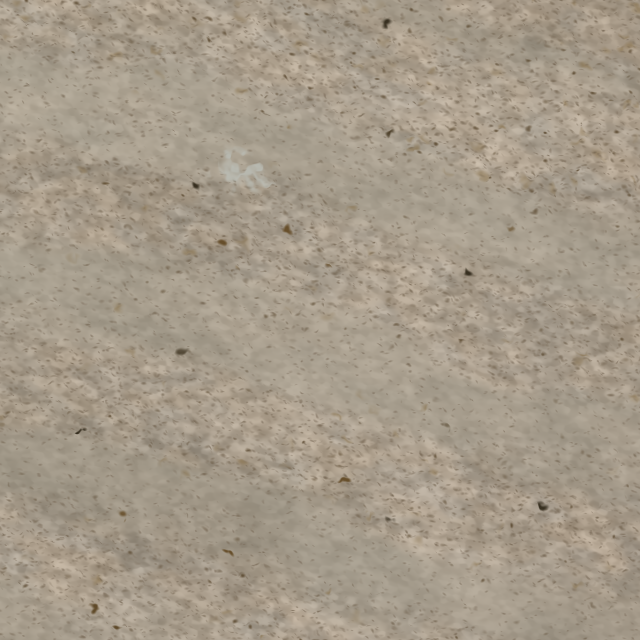
This texture is drawn by a WebGL 2 fragment shader. Its source:

```glsl
#version 300 es
precision highp float;

uniform vec2 u_resolution;
out vec4 fragColor;

const float TAU = 6.2831853;

vec3 hash3(vec2 cell, float seed) {
    uvec3 v = uvec3(ivec3(vec3(cell + 512.0, seed)));
    v = v * 1664525u + 1013904223u;
    v.x += v.y * v.z; v.y += v.z * v.x; v.z += v.x * v.y;
    v ^= v >> 16u;
    v.x += v.y * v.z; v.y += v.z * v.x; v.z += v.x * v.y;
    return vec3(v >> 8u) / 16777216.0;
}

mat2 rotation(float angle) {
    float c = cos(angle), s = sin(angle);
    return mat2(c, -s, s, c);
}

// Smooth cellular noise: random cell tones blended by distance, about -0.5 to 0.5.
float mottle(vec2 p, float seed) {
    vec2 base = floor(p);
    float total = 0.0, weights = 0.0;
    for (int j = -1; j <= 1; j++)
    for (int i = -1; i <= 1; i++) {
        vec2 cell = base + vec2(i, j);
        vec3 h = hash3(cell, seed);
        vec2 d = p - cell - h.xy;
        float w = exp(-5.0 * dot(d, d));
        total += w * (h.z - 0.5);
        weights += w;
    }
    return total / weights;
}

// Scattered soft ellipses: x is the opacity, y a random tone per speck.
vec2 specks(vec2 p, float cover, float radius, float aspect, float soft, float seed) {
    vec2 base = floor(p);
    vec2 best = vec2(0.0);
    for (int j = -1; j <= 1; j++)
    for (int i = -1; i <= 1; i++) {
        vec2 cell = base + vec2(i, j);
        vec3 place = hash3(cell, seed);
        vec3 look = hash3(cell, seed + 1.0);
        vec2 d = rotation((look.x - 0.5) * 1.2) * (p - cell - place.xy);
        d.y *= aspect;
        float size = radius * mix(0.55, 1.0, look.y);
        float shape = 1.0 - smoothstep(1.0 - soft, 1.0, length(d) / size);
        float opacity = shape * smoothstep(place.z - 0.04, place.z + 0.04, cover);
        if (opacity > best.x) best = vec2(opacity, look.z);
    }
    return best;
}

// Graininess of the sloping layers: 0 in pale seams, 1 in coarse beds.
float bedding(vec2 flow, float depth) {
    depth += 0.014 * sin(flow.x * 7.0 + 1.0) + 0.008 * sin(flow.x * 17.0 + flow.y * 21.0);
    float wave = 0.58 - 0.5 * cos(TAU * (depth - 0.13) / 0.285);
    wave += 0.14 * sin(depth * 61.0 + 2.0 * sin(flow.x * 5.0));
    wave += 0.6 * mottle(flow * vec2(6.0, 19.0), 3.0);
    wave += 0.5 * (1.0 - smoothstep(-0.02, 0.09, depth));
    return smoothstep(0.1, 0.9, wave);
}

void main() {
    vec2 uv = gl_FragCoord.xy / u_resolution;
    vec2 flow = rotation(-0.26) * uv;
    float depth = 0.97 - flow.y;
    float grainy = bedding(flow, depth);
    float coarse = 1.0 - smoothstep(0.0, 0.12, depth);

    // Stone ground: grey seams, pinker beds, broad and streaky tone changes
    vec3 color = mix(vec3(0.653, 0.617, 0.554), vec3(0.664, 0.618, 0.553), grainy);
    color += 0.055 * mottle(flow * vec2(3.0, 8.0), 7.0);
    color += vec3(0.06, 0.05, 0.045) * mottle(flow * vec2(10.0, 26.0), 11.0);
    color += vec3(0.03, 0.01, -0.01) * mottle(flow * vec2(22.0, 40.0), 12.0) * grainy;
    color += vec3(0.014, 0.016, 0.014) * (uv.y - uv.x);

    // Soft crystalline texture
    color += (0.05 + 0.05 * grainy) * mottle(flow * vec2(48.0, 78.0), 13.0);
    color += (0.05 + 0.06 * grainy) * mottle(flow * vec2(95.0, 150.0), 17.0);

    // Ochre stains, mostly in the upper coarse bed
    vec2 wobble = vec2(mottle(uv * 85.0, 19.0), mottle(uv * 85.0, 23.0));
    vec2 stain = specks((flow + 0.014 * wobble) * 26.0, 0.03 + 0.1 * grainy + 0.2 * coarse, 0.42, 1.5, 1.0, 29.0);
    color = mix(color, vec3(0.53, 0.44, 0.29), stain.x * (0.2 + 0.45 * stain.y));

    // Fine and medium mineral grains
    vec2 grainFlow = flow + 0.005 * wobble;
    vec2 fine = specks(grainFlow * 112.0, 0.3 + 0.4 * grainy, 0.66, 1.8, 1.0, 31.0);
    color = mix(color, vec3(0.48, 0.42, 0.35), fine.x * (0.12 + 0.5 * fine.y));
    vec2 medium = specks(grainFlow * 78.0, 0.08 + 0.42 * grainy, 0.6, 1.9, 1.0, 37.0);
    color = mix(color, vec3(0.43, 0.37, 0.29), medium.x * (0.15 + 0.5 * medium.y));
    vec2 bold = specks(grainFlow * 46.0, 0.01 + 0.08 * grainy + 0.1 * coarse, 0.34, 1.5, 0.95, 41.0);
    color = mix(color, vec3(0.35, 0.28, 0.18), bold.x * (0.35 + 0.5 * bold.y));

    // Sparse dark inclusions, from rust brown to near black
    vec2 dark = specks((flow + 0.012 * wobble) * 15.0, 0.05 + 0.08 * grainy, 0.19, 1.5, 0.8, 43.0);
    vec3 inclusion = mix(vec3(0.38, 0.28, 0.13), vec3(0.17, 0.14, 0.08), smoothstep(0.15, 0.6, dark.y));
    color = mix(color, inclusion, 0.9 * dark.x);

    // One frosted crystal patch
    vec2 offset = rotation(-0.26) * (uv - vec2(0.383, 0.733)) + 0.05 * wobble;
    float frost = 1.0 - smoothstep(0.1, 1.0, length(offset / vec2(0.06, 0.028)));
    color = mix(color, vec3(0.73, 0.74, 0.71), 0.85 * frost);

    fragColor = vec4(color, 1.0);
}
```
